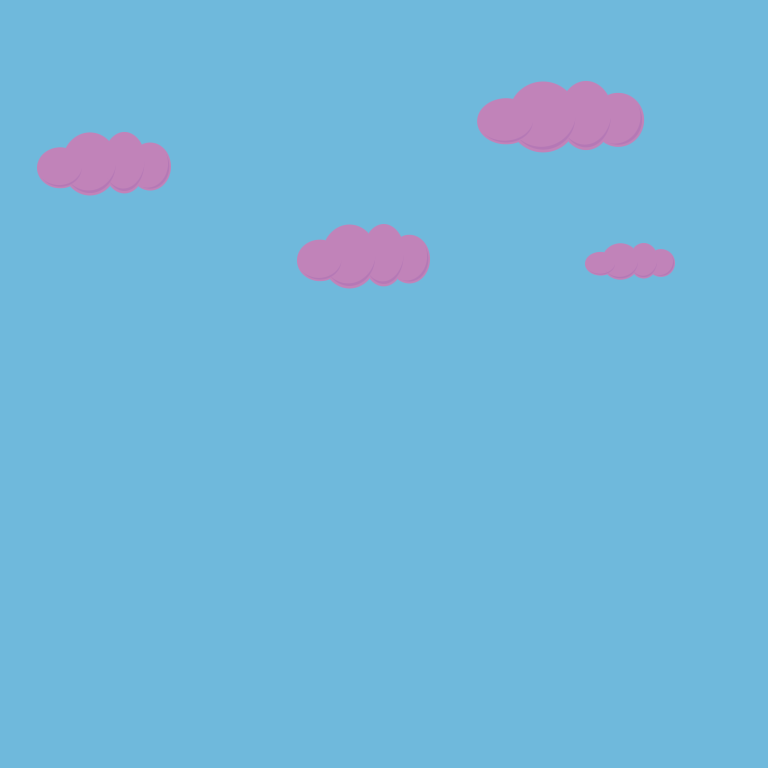
Give the GLSL for this background, as a Shadertoy shader.

```glsl
const vec3 SKY = vec3(0.437, 0.727, 0.862);
const vec3 CLOUD = vec3(0.757, 0.514, 0.725);
const vec3 CLOUD_SHADE = vec3(0.708, 0.472, 0.712);

// Antialiased disc of a given radius
float disc(vec2 p, float radius) {
    float d = length(p) - radius;
    float edge = max(fwidth(d), 1e-5);
    return 1.0 - smoothstep(-0.6 * edge, 0.6 * edge, d);
}

// Thin crescent along the underside, opened by a shifted disc
float crescent(vec2 p, vec2 shift) {
    return disc(p, 0.92) * (1.0 - disc(p - shift, 1.0));
}

// Cloud coverage in x and underside shade in y; p spans -1..1
vec2 cloudMask(vec2 p) {
    // Lobe centre in xy, radii in zw
    vec4 lobes[4] = vec4[4](
        vec4(-0.653, -0.12, 0.347, 0.64),
        vec4(-0.210,  0.00, 0.419, 0.985),
        vec4( 0.305,  0.04, 0.323, 0.96),
        vec4( 0.689, -0.08, 0.311, 0.75));
    vec2 mask = vec2(0.0);
    for (int i = 0; i < 4; i++) {
        vec2 q = (p - lobes[i].xy) / lobes[i].zw;
        vec2 shift = i == 3 ? vec2(-0.14, 0.12) : vec2(-0.05, 0.16);
        mask = max(mask, vec2(disc(q, 1.0), crescent(q, shift)));
    }
    return mask;
}

// Paints one cloud over the colour beneath it
vec3 paintCloud(vec3 base, vec2 uv, vec2 centre, vec2 halfSize) {
    vec2 mask = cloudMask((uv - centre) / halfSize);
    vec3 body = mix(CLOUD, CLOUD_SHADE, mask.y);
    return mix(base, body, mask.x);
}

void mainImage(out vec4 fragColor, in vec2 fragCoord) {
    vec2 uv = fragCoord / iResolution.xy;

    // Cloud centre in xy, half size in zw
    vec4 clouds[4] = vec4[4](
        vec4(0.1354, 0.7865, 0.0872, 0.0417),
        vec4(0.4733, 0.6660, 0.0866, 0.0423),
        vec4(0.7300, 0.8477, 0.1087, 0.0469),
        vec4(0.8203, 0.6595, 0.0586, 0.0241));

    vec3 color = SKY;
    for (int i = 0; i < 4; i++) {
        color = paintCloud(color, uv, clouds[i].xy, clouds[i].zw);
    }
    fragColor = vec4(color, 1.0);
}
```
